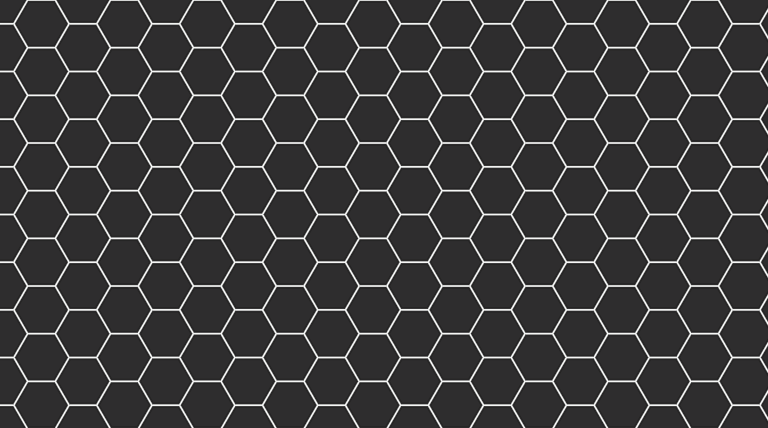
A WebGL 1 fragment shader for this pattern:

```glsl
precision highp float;
// Honeycomb of flat-topped hexagons drawn as thin pale outlines on charcoal.
// Two interleaved rectangular grids give the cell centres; the distance to the
// nearest cell's border shapes the line and a faint dark rim beside it.

uniform vec2 u_resolution;

// Lengths are fractions of the canvas width.
const vec2 PITCH = vec2(0.10794, 0.06207);  // repeat across (two columns) and down
const float LINE_WIDTH = 0.00225;
const float RIM_OFFSET = 0.0029;            // line centre to darkest part of the rim
const float RIM_SPREAD = 0.0008;
const float RIM_STRENGTH = 0.22;
const float EDGE_SOFTNESS = 1.1;            // edge blur in pixels

const vec3 FILL_COLOR = vec3(0.182, 0.178, 0.180);
const vec3 LINE_COLOR = vec3(0.965, 0.970, 0.965);

const vec2 HEX_PERIOD = vec2(1.7320508, 1.0);  // regular hexagon of height one

// Offset from the nearest centre of the two interleaved grids.
vec2 hexCell(vec2 p) {
  vec2 halfPeriod = 0.5 * HEX_PERIOD;
  vec2 a = mod(p, HEX_PERIOD) - halfPeriod;
  vec2 b = mod(p + halfPeriod, HEX_PERIOD) - halfPeriod;
  return dot(a, a) < dot(b, b) ? a : b;
}

// Distance from a point inside a unit-height hexagon to its border.
float borderDistance(vec2 p) {
  p = abs(p);
  return 0.5 - max(p.y, dot(p, 0.5 * HEX_PERIOD));
}

void main() {
  // Measure downward from the top left corner.
  vec2 uv = vec2(gl_FragCoord.x, u_resolution.y - gl_FragCoord.y) / u_resolution.x;
  float blur = EDGE_SOFTNESS / u_resolution.x;

  vec2 cell = hexCell(uv / PITCH * HEX_PERIOD);
  float d = borderDistance(cell) * PITCH.y;

  // Dark rim along the outline, then the line itself.
  float rimPhase = (d - RIM_OFFSET) / RIM_SPREAD;
  float rim = RIM_STRENGTH * exp(-rimPhase * rimPhase);
  float line = clamp((0.5 * LINE_WIDTH - d) / blur + 0.5, 0.0, 1.0);

  vec3 color = mix(FILL_COLOR * (1.0 - rim), LINE_COLOR, line);
  gl_FragColor = vec4(color, 1.0);
}
```
